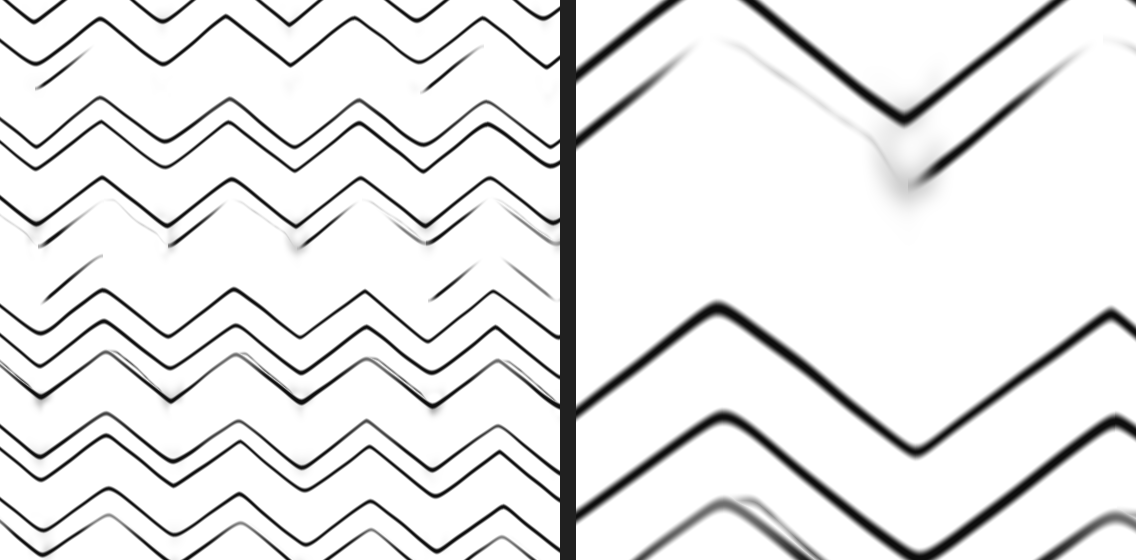
Left, the full canvas; right, a detail of the centre.
Give the GLSL for this pattern, as a Shadertoy shader.

```glsl
#define LINES 15
#define SWING 0.093
#define PERIOD_LOW 0.235
#define PERIOD_HIGH 0.228
#define FIRST_PEAK_LOW 0.195
#define FIRST_PEAK_HIGH 0.175
#define HALF_WIDTH 0.0030
#define SOFTNESS 0.0024
#define TILT 0.065
#define WOBBLE 0.0022
#define INK_COLOR vec3(0.05)
#define PAPER_COLOR vec3(1.0)

// Per line, top to bottom: middle height, drawn limbs as bits, fading, fraying
const float HEIGHT[LINES] = float[](1.003, 0.926, 0.880, 0.781, 0.740, 0.641, 0.603,
    0.504, 0.441, 0.384, 0.331, 0.220, 0.180, 0.089, 0.043);
const int LIMBS[LINES] = int[](511, 511, 130, 511, 511, 511, 490,
    386, 511, 511, 511, 511, 511, 511, 511);
const float FADE[LINES] = float[](0.1, 0.0, 1.0, 0.2, 0.0, 0.0, 1.0,
    1.0, 0.0, 0.0, 0.4, 0.25, 0.0, 0.0, 0.5);
const float FRAY[LINES] = float[](0.25, 0.0, 0.1, 0.0, 0.0, 0.5, 0.7,
    0.0, 0.0, 0.0, 1.0, 0.3, 0.0, 0.2, 0.6);

float hash(vec2 p) {
    vec3 q = fract(vec3(p.xyx) * 0.1031);
    q += dot(q, q.yzx + 33.33);
    return fract((q.x + q.y) * q.z);
}

float noise(vec2 p) {
    vec2 cell = floor(p), f = fract(p);
    f *= f * (3.0 - 2.0 * f);
    return mix(mix(hash(cell), hash(cell + vec2(1, 0)), f.x),
               mix(hash(cell + vec2(0, 1)), hash(cell + vec2(1, 1)), f.x), f.y);
}

// Triangle wave, 1 on peaks and 0 in valleys, with unevenly rounded corners
float zigzag(float t, float seed) {
    float h = abs(2.0 * fract(t) - 1.0);
    float valley = mix(0.02, 0.11, hash(vec2(floor(t) + 20.0, seed)));
    float peak = mix(0.02, 0.08, hash(vec2(floor(t + 0.5) + 50.0, seed)));
    return 1.0 + length(vec2(h, valley)) - length(vec2(1.0 - h, peak)) - h;
}

float stroke(float dist, float halfWidth) {
    float soft = max(SOFTNESS, 0.7 / iResolution.y);
    return 1.0 - smoothstep(halfWidth - soft, halfWidth + soft, abs(dist));
}

float inkLine(vec2 p, int i) {
    float seed = float(i) * 7.0 + 3.0;
    float mid = HEIGHT[i];
    float period = mix(PERIOD_LOW, PERIOD_HIGH, mid);
    float firstPeak = mix(FIRST_PEAK_LOW, FIRST_PEAK_HIGH, mid);
    float t = (p.x - firstPeak) / period;
    t += 0.035 * (noise(vec2(p.x * 5.0, seed + 0.5)) - 0.5);
    float h = zigzag(t, seed);

    // Hand-drawn path; the lower lines sink to the right
    float path = mid + SWING * (h - 0.5);
    path -= TILT * max(0.0, 1.0 - 2.0 * mid) * (p.x - 0.18);
    path += 0.009 * (noise(vec2(p.x * 4.0, seed)) - 0.5);
    path += WOBBLE * (noise(vec2(p.x * 32.0, seed)) - 0.5);
    float dist = (p.y - path) * 0.78;

    // Missing limbs and worn ink toward the peaks
    int limb = clamp(int(floor(2.0 * t)) + 2, 0, 8);
    float drawn = float((LIMBS[i] >> limb) & 1);
    float descending = 1.0 - float(limb & 1);
    float patchy = noise(vec2(p.x * 16.0, seed + 2.0)) - 0.5;
    float strength = 1.0 - FADE[i] * smoothstep(0.35, 1.0, h + 0.5 * patchy);
    float partial = step(0.99, FADE[i]);
    strength *= drawn * mix(1.0, smoothstep(0.0, 0.18, h), partial);
    strength *= 1.0 - 0.45 * partial * descending;

    // Pen pressure
    float pressure = 0.92 + 0.3 * (noise(vec2(p.x * 9.0, seed + 4.0)) - 0.5);
    pressure += 0.3 * FRAY[i] * smoothstep(0.5, 0.0, h);
    float ink = strength * stroke(dist, HALF_WIDTH * pressure * mix(0.65, 1.0, strength));

    // Loose second strand beside the descending limbs
    float grain = noise(p * 90.0 + seed);
    float along = smoothstep(0.02, 0.2, h) * smoothstep(1.0, 0.8, h);
    float gap = 0.007 * along * (0.6 + 0.8 * noise(vec2(p.x * 25.0, seed + 6.0)));
    float strand = stroke(dist - gap, 0.5 * HALF_WIDTH) * descending * along;
    ink = max(ink, strand * smoothstep(0.55, 1.0, FRAY[i]) * (0.3 + 0.5 * grain));

    // Grey smudge around the valleys
    float smudge = exp(-pow(dist / 0.013, 2.0)) * smoothstep(0.25, 0.0, h);
    smudge *= FRAY[i] * smoothstep(0.2, 0.9, noise(p * 45.0 + seed));
    return 1.0 - (1.0 - ink) * (1.0 - 0.45 * smudge);
}

void mainImage(out vec4 fragColor, in vec2 fragCoord) {
    vec2 p = fragCoord / iResolution.y;
    float blank = 1.0;
    for (int i = 0; i < LINES; i++) blank *= 1.0 - inkLine(p, i);
    fragColor = vec4(mix(INK_COLOR, PAPER_COLOR, blank), 1.0);
}
```
